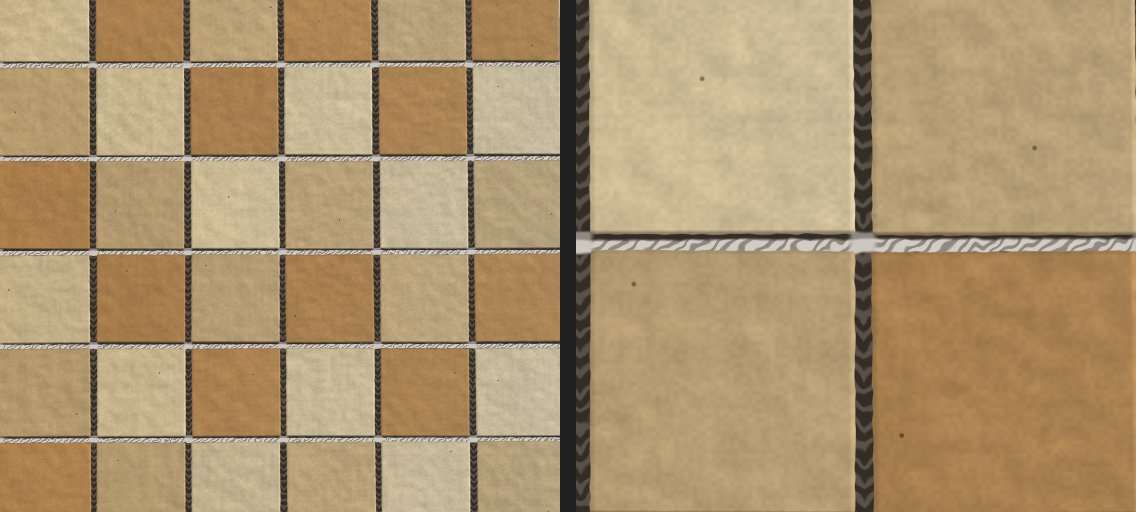
Left, the full canvas; right, a detail of the centre.
This texture is drawn by a WebGL 1 fragment shader. Its source:

```glsl
precision highp float;
uniform vec2 u_resolution;

const vec2 TILES = vec2(5.926, 5.463);      // tiles across and down
const vec2 OFFSET = vec2(0.012, 0.315);     // part of the first tile cut off
const vec2 TILE_HALF = vec2(0.467, 0.470);  // half size within a unit cell
const float CORNER = 0.010;
const float FAN = 0.012;                    // columns spread toward the bottom
const float SKEW = 0.012;                   // rows rise toward the right
const float SHIFT = 0.010;                  // placement error of a tile
const float TURN = 0.012;                   // rotation error of a tile
const float RELIEF = 0.15;
const float GRAIN = 0.07;

const vec3 CREAM = vec3(0.775, 0.725, 0.590);
const vec3 SAND = vec3(0.705, 0.622, 0.465);
const vec3 OCHRE = vec3(0.660, 0.510, 0.320);
const vec3 GAP_DARK = vec3(0.20, 0.175, 0.15);
const vec3 GAP_MID = vec3(0.43, 0.39, 0.35);
const vec3 GAP_PALE = vec3(0.82, 0.80, 0.77);

float hash(vec2 p) {
  return fract(sin(dot(p, vec2(127.1, 311.7))) * 43758.5453);
}

float noise(vec2 p) {
  vec2 i = floor(p);
  vec2 f = fract(p);
  f = f * f * (3.0 - 2.0 * f);
  return mix(mix(hash(i), hash(i + vec2(1.0, 0.0)), f.x),
             mix(hash(i + vec2(0.0, 1.0)), hash(i + 1.0), f.x), f.y);
}

float height(vec2 p) {
  return 0.6 * noise(p * 9.0) + 0.3 * noise(p * 19.0 + 7.0) + 0.1 * noise(p * 37.0);
}

float roundedBox(vec2 p, vec2 halfSize, float radius) {
  vec2 q = abs(p) - halfSize + radius;
  return length(max(q, 0.0)) + min(max(q.x, q.y), 0.0) - radius;
}

// The three glazes step diagonally; the first column breaks the alternation
vec3 glaze(vec2 cell) {
  float stepAcross = cell.x < 0.5 ? 0.0 : 1.0 + mod(cell.x, 2.0);
  float kind = mod(cell.y + stepAcross, 3.0);
  return kind < 0.5 ? CREAM : (kind < 1.5 ? SAND : OCHRE);
}

// Mesh backing: dark down the columns, pale twisted thread along the rows
vec3 backing(vec2 p) {
  vec2 e = fract(p + 0.5) - 0.5;
  float rough = noise(p * 28.0);

  float chevron = 0.5 + 0.5 * sin(6.2832 * (p.y * 15.0 + abs(e.x) * 14.0) + rough * 3.0);
  vec3 column = mix(GAP_DARK, GAP_MID, 0.65 * smoothstep(0.35, 0.95, chevron));

  float twist = 0.5 + 0.5 * sin(6.2832 * (p.x * 17.0 + e.y * 22.0) + rough * 6.0);
  float crossing = 1.0 - smoothstep(0.03, 0.06, abs(e.x));
  float light = mix(0.35 + 0.65 * smoothstep(0.1, 0.6, twist), 0.95, crossing);
  vec3 row = mix(GAP_MID, GAP_PALE, light);
  float shadow = 1.0 - smoothstep(-0.020, -0.006, e.y + 0.008 * (rough - 0.5));
  row = mix(row, GAP_DARK, shadow * (1.0 - 0.6 * crossing));

  float inRow = 1.0 - smoothstep(0.030, 0.045, abs(e.y) + 0.014 * (rough - 0.5));
  inRow = max(inRow, smoothstep(5.88, 5.92, p.x));
  return mix(column, row, inRow);
}

vec3 tileSurface(vec2 p, vec2 local, vec2 cell, float across) {
  vec3 color = glaze(cell) * (1.0 + 0.06 * (hash(cell + 3.7) - 0.5));
  color *= mix(vec3(1.01, 0.965, 0.91), vec3(1.0, 1.01, 1.05), across);

  // Hammered relief, grain and rare pits
  vec2 q = p + cell * 5.3;
  color *= 1.0 + RELIEF * (height(q) - height(q + vec2(0.035, -0.045)));
  color *= 1.0 + GRAIN * (noise(p * 62.0) - 0.5) + 0.04 * (noise(q * 4.0) - 0.5);
  vec2 pit = vec2(hash(cell + 11.0), hash(cell + 23.0)) - 0.5;
  float pitDistance = length(local - 0.8 * pit);
  color *= 1.0 - 0.4 * step(0.5, hash(cell + 31.0)) * (1.0 - smoothstep(0.004, 0.012, pitDistance));

  // Lit right rim, shaded left, top and bottom rims
  vec2 rim = TILE_HALF - abs(local);
  float sideRim = 1.0 - smoothstep(0.006, 0.024, rim.x);
  float endRim = 1.0 - smoothstep(0.004, 0.018, rim.y);
  color *= 1.0 + sideRim * (local.x > 0.0 ? 0.13 : -0.10);
  color *= 1.0 - endRim * (local.y > 0.0 ? 0.32 : 0.07);
  return color;
}

void main() {
  vec2 uv = gl_FragCoord.xy / u_resolution;
  float pixel = TILES.y / u_resolution.y;

  // Cell coordinates, counted from the top left
  vec2 p = vec2(uv.x, 1.0 - uv.y) * TILES + OFFSET;
  p.x *= 1.0 + FAN * (uv.y - 0.5);
  p.y += SKEW * (uv.x - 0.5);
  vec2 cell = floor(p);

  // Each tile sits slightly off its place
  vec2 local = fract(p) - 0.5;
  local -= SHIFT * (vec2(hash(cell), hash(cell + 17.0)) - 0.5);
  float angle = TURN * (hash(cell + 41.0) - 0.5);
  local += angle * vec2(-local.y, local.x);
  if (cell.x < 0.5) local.x = max(local.x, -0.44);

  float edge = roundedBox(local, TILE_HALF, CORNER) + 0.005 * (noise(p * 30.0) - 0.5);
  float cover = 1.0 - smoothstep(-0.75 * pixel, 0.75 * pixel, edge);
  vec3 color = mix(backing(p), tileSurface(p, local, cell, uv.x), cover);
  gl_FragColor = vec4(color, 1.0);
}
```
